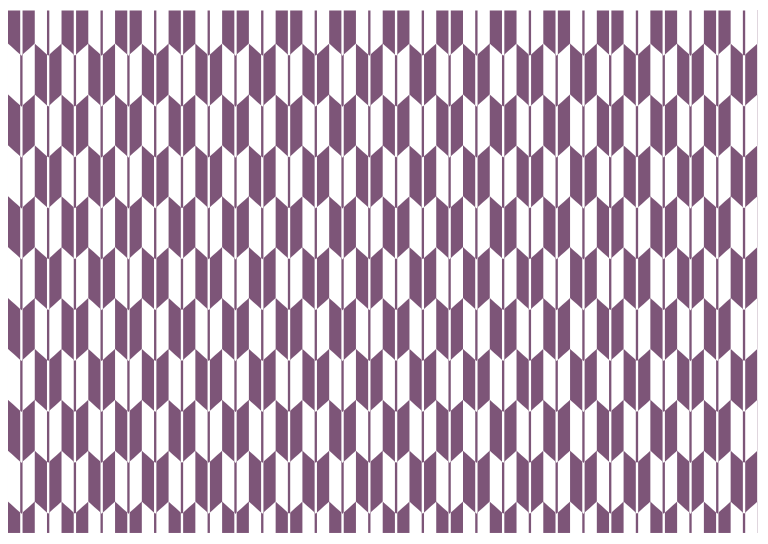
A Shadertoy shader for this pattern:

```glsl
// Arrow-feather lattice: chevron-ended bars in alternating plum and white, each with a contrasting shaft.
#define COLUMNS 28.0         // feathers across
#define COLUMN_WIDTH 0.0492  // lengths are fractions of canvas height
#define ROW_HEIGHT 0.09355
#define CHEVRON_DEPTH 0.0221
#define SHAFT_WIDTH 0.0043
#define FIRST_ROW 0.0801     // first notch, measured from the top
#define LEFT_EDGE 0.0147
#define TOP_EDGE 0.0193
#define BOTTOM_EDGE 0.0203
#define PLUM vec3(0.49, 0.335, 0.47)
#define PAPER vec3(1.0)

// Signed distance to the cell borders, positive in even cells.
float alternate(float position, float cellSize) {
    return (abs(mod(position / cellSize - 0.5, 2.0) - 1.0) - 0.5) * cellSize;
}

// Smoothed sign, one pixel wide.
float softSign(float signedDistance, float pixel) {
    return clamp(2.0 * signedDistance / pixel, -1.0, 1.0);
}

void mainImage(out vec4 fragColor, in vec2 fragCoord) {
    float pixel = 1.0 / iResolution.y;
    vec2 p = fragCoord * pixel;
    float x = p.x - LEFT_EDGE;
    float down = 1.0 - p.y;

    // Rows sag to a point at the middle of every column
    float halfWidth = 0.5 * COLUMN_WIDTH;
    float fromShaft = abs(mod(x, COLUMN_WIDTH) - halfWidth);
    float sag = CHEVRON_DEPTH * (1.0 - fromShaft / halfWidth);
    float slope = length(vec2(1.0, CHEVRON_DEPTH / halfWidth));
    float row = softSign(alternate(down - FIRST_ROW - sag, ROW_HEIGHT) / slope, pixel);

    // Columns alternate, and the shaft inverts its feather
    float column = softSign(alternate(x, COLUMN_WIDTH), pixel);
    float shaft = softSign(fromShaft - 0.5 * SHAFT_WIDTH, pixel);
    float ink = 0.5 - 0.5 * row * column * shaft;

    // Plain margin around the cloth
    float sides = min(x, COLUMNS * COLUMN_WIDTH - x);
    float ends = min(down - TOP_EDGE, p.y - BOTTOM_EDGE);
    ink *= 0.5 + 0.5 * softSign(min(sides, ends), pixel);

    fragColor = vec4(mix(PAPER, PLUM, ink), 1.0);
}
```
